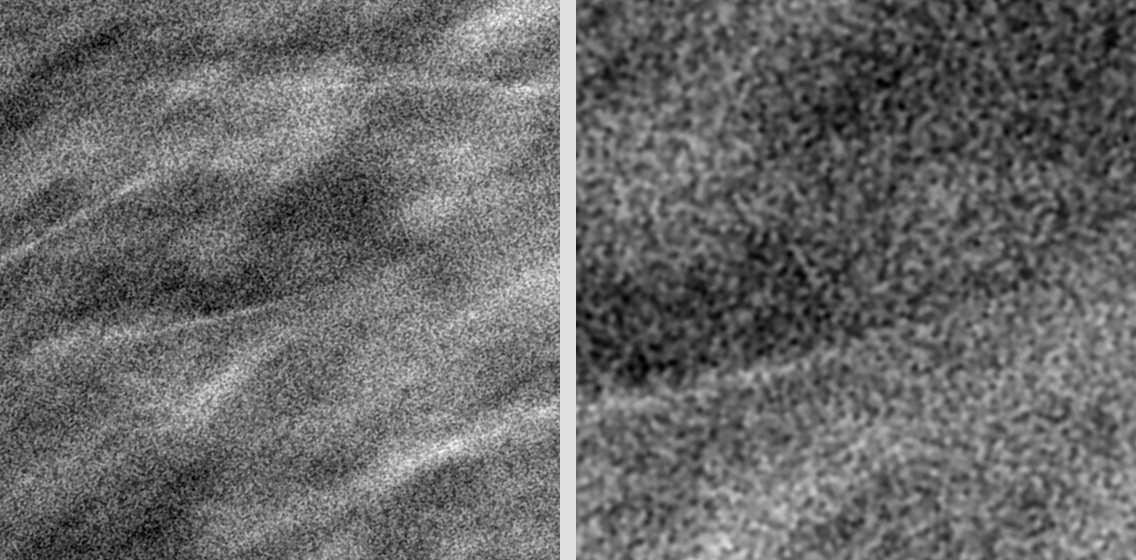
Left: the whole. Right: its middle third, enlarged.
This texture is drawn by a Shadertoy shader. Its source:

```glsl
float hash(vec2 p) {
    return fract(sin(dot(p, vec2(127.1, 311.7))) * 43758.5453);
}

float valueNoise(vec2 p) {
    vec2 cell = floor(p), f = fract(p);
    f = f * f * (3.0 - 2.0 * f);
    float low = mix(hash(cell), hash(cell + vec2(1, 0)), f.x);
    float high = mix(hash(cell + vec2(0, 1)), hash(cell + vec2(1, 1)), f.x);
    return mix(low, high, f.y);
}

// Turns coordinates so that x runs along a line rising by the angle
vec2 turn(vec2 p, float angle) {
    float c = cos(angle), s = sin(angle);
    return vec2(c * p.x + s * p.y, c * p.y - s * p.x);
}

// Layered noise drawn out along a rising diagonal, each octave turned slightly
float clouds(vec2 p) {
    float sum = 0.0, weight = 0.5, scale = 1.0;
    for (int i = 0; i < 5; i++) {
        float angle = 0.42 + 0.14 * sin(float(i) * 2.4);
        sum += weight * (valueNoise(turn(p, angle) * scale * vec2(4.6, 10.5) + 17.3 * float(i) + 5.3) - 0.5);
        scale *= 1.9;
        weight *= 0.6;
    }
    return sum;
}

// Soft filament from a to b, fading at both ends
float streak(vec2 p, vec2 a, vec2 b, float width) {
    vec2 dir = b - a, rel = p - a;
    float along = dot(rel, dir) / dot(dir, dir);
    float across = (rel.y * dir.x - rel.x * dir.y) / length(dir);
    float fade = smoothstep(0.0, 0.35, along) * (1.0 - smoothstep(0.65, 1.0, along));
    return fade * exp(-across * across / (width * width));
}

void mainImage(out vec4 fragColor, in vec2 fragCoord) {
    vec2 uv = fragCoord / iResolution.xy;
    vec2 warp = vec2(valueNoise(uv * 6.0 + 3.7), valueNoise(uv * 6.0 + 41.2)) - 0.5;

    // Broad light, darkest at the lower left
    float shade = 0.402 + 0.09 * (uv.x - 0.5) + 0.08 * (uv.y - 0.5);
    shade += 0.12 * smoothstep(0.2, 0.9, uv.x - uv.y);

    // Clouds and fine slanting wisps
    float cloud = clouds(uv + 0.03 * warp);
    float wisps = valueNoise(turn(uv + 0.02 * warp, 0.40) * vec2(8.0, 40.0) + 23.0) - 0.5;
    shade += 0.62 * cloud + 0.07 * wisps * smoothstep(0.1, 0.9, uv.x);

    // Wide glowing bands
    vec2 p = uv + 0.018 * warp;
    float bands = 0.14 * streak(p, vec2(-0.3, 0.85), vec2(1.5, 0.847), 0.033);
    bands += 0.17 * streak(p, vec2(0.35, 0.01), vec2(1.40, 0.42), 0.030);
    bands += 0.10 * streak(p, vec2(-0.1, 0.35), vec2(0.55, 0.46), 0.025);
    bands += 0.14 * streak(p, vec2(0.44, 0.51), vec2(0.62, 0.58), 0.025);
    bands += 0.13 * streak(p, vec2(0.28, 0.22), vec2(0.50, 0.39), 0.020);
    bands += 0.10 * streak(p, vec2(0.62, 0.86), vec2(1.20, 1.06), 0.040);
    bands += 0.09 * streak(p, vec2(0.45, 0.66), vec2(0.70, 0.83), 0.022);
    shade += bands * (0.9 + 1.2 * cloud);

    // Thin bright threads
    p = uv + 0.006 * warp;
    shade += 0.11 * streak(p, vec2(0.42, 0.842), vec2(0.92, 0.853), 0.005);
    shade += 0.11 * streak(p, vec2(0.75, 0.828), vec2(1.30, 0.868), 0.010);
    shade += 0.13 * streak(p, vec2(-0.05, 0.505), vec2(0.32, 0.715), 0.007);
    shade += 0.14 * streak(p, vec2(0.20, 0.385), vec2(0.64, 0.495), 0.006);
    shade += 0.07 * streak(p, vec2(0.70, 0.155), vec2(1.30, 0.400), 0.012);

    // Fine film grain from two crossed lattices
    float grain = valueNoise(turn(uv, 0.5) * 250.0 + 400.0) + valueNoise(turn(uv, 1.2) * 235.0 + 700.0);
    shade += 0.285 * (grain - 1.0);
    fragColor = vec4(vec3(clamp(shade, 0.0, 1.0)), 1.0);
}
```
